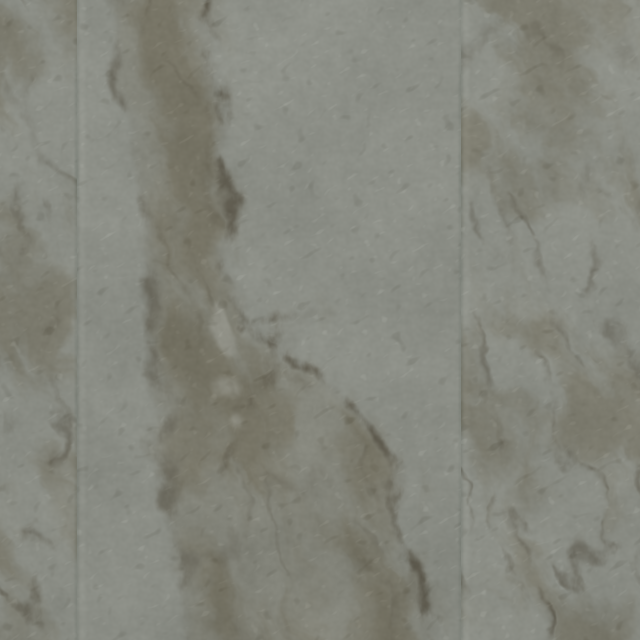
This texture is drawn by a WebGL 2 fragment shader. Its source:

```glsl
#version 300 es
precision highp float;
// Weathered grey stone slabs with faint upright joints, a broad brown stain
// that widens downwards, broken dark veins and a fine grain. Everything is
// built from warped gradient noise and distances to a few guide curves.

#define GREY vec3(0.553, 0.563, 0.532)
#define BROWN vec3(0.462, 0.449, 0.388)
#define DARK vec3(0.335, 0.315, 0.265)
#define PALE vec3(0.610, 0.612, 0.575)
#define SLAB_WIDTH 0.6
#define JOINT_X 0.12
#define WARP 0.065
#define LEAN 0.38
#define GRAIN 0.019
#define VEIN_DEPTH 0.72

uniform vec2 u_resolution;
out vec4 fragColor;

vec2 gradient(vec2 cell) {
    uvec2 c = uvec2(ivec2(cell) + 4096);
    uint h = c.x * 1597334677u ^ c.y * 3812015801u;
    h = (h ^ (h >> 15)) * 2246822519u;
    h ^= h >> 13;
    float angle = float(h & 65535u) * 6.2831853 / 65536.0;
    return vec2(cos(angle), sin(angle));
}

// Gradient noise, roughly -1 to 1.
float noise(vec2 p) {
    vec2 i = floor(p), f = p - i;
    vec2 u = f * f * f * (f * (f * 6.0 - 15.0) + 10.0);
    vec2 e = vec2(1.0, 0.0);
    float low = mix(dot(gradient(i), f), dot(gradient(i + e), f - e), u.x);
    float high = mix(dot(gradient(i + e.yx), f - e.yx), dot(gradient(i + 1.0), f - 1.0), u.x);
    return 1.4 * mix(low, high, u.y);
}

float fbm(vec2 p) {
    float sum = 0.0, amp = 0.5;
    for (int k = 0; k < 5; k++) {
        sum += amp * noise(p);
        p = mat2(1.6, 1.2, -1.2, 1.6) * p + 7.3;
        amp *= 0.5;
    }
    return sum;
}

float segmentDistance(vec2 p, vec2 a, vec2 b) {
    vec2 d = b - a;
    return length(p - a - d * clamp(dot(p - a, d) / dot(d, d), 0.0, 1.0));
}

float line(float d, float width) {
    return 1.0 - smoothstep(0.0, width, abs(d));
}

void main() {
    vec2 p = gl_FragCoord.xy / u_resolution;

    // Each slab gets its own piece of noise.
    float slab = floor((p.x - JOINT_X) / SLAB_WIDTH);
    float side = min(abs(slab), 1.0);
    vec2 q = p + slab * vec2(3.7, 9.1);
    vec2 warp = vec2(fbm(q * 7.0), fbm(q * 7.0 + 17.3));
    vec2 w = p + WARP * warp;
    vec2 v = q + WARP * warp;
    vec2 leaning = vec2(v.x + LEAN * v.y, v.y);

    // Main stain between two leaning edges.
    float leftEdge = 0.18 + 0.12 * (1.0 - p.y);
    float rightEdge = 0.33 + 0.10 * (1.0 - p.y) + 0.23 * (1.0 - smoothstep(0.22, 0.56, p.y));
    float fromLeft = w.x - leftEdge, fromRight = rightEdge - w.x;
    float inside = smoothstep(-0.02, 0.03, fromLeft) * smoothstep(-0.012, 0.035, fromRight);
    float blotch = smoothstep(-0.28, 0.3, fbm(leaning * vec2(9.0, 3.5)));
    float stain = inside * (1.0 - side) * mix(0.3, 1.0, blotch);

    // Cloudy stains on the neighbouring slabs.
    float cloud = smoothstep(-0.08, 0.35, fbm(leaning * vec2(7.0, 4.5) + 31.0));
    stain += side * 0.72 * cloud;

    // Broken veins: stain edges, a slanting fork, and streaks on the sides.
    float broken = smoothstep(-0.12, 0.32, fbm(q * vec2(16.0, 10.0) + 5.0));
    float fork = segmentDistance(w, vec2(0.475, 0.5), vec2(0.30, 0.24));
    float crest = segmentDistance(w, vec2(0.40, 0.48), vec2(0.49, 0.50));
    float vein = max(line(fromLeft, 0.019) * 0.65, line(fromRight, 0.017));
    vein = max(vein, max(line(fork, 0.016) * 0.8, line(crest, 0.016)));
    vein *= (1.0 - side) * mix(0.12, 1.0, broken);
    float streak = line(noise(leaning * vec2(13.0, 4.0) + 11.0), 0.16);
    float streakArea = side * (1.0 - 0.65 * p.y) + 0.35 * inside;
    vein = max(vein, streak * streakArea * broken * 0.75);
    float halo = (1.0 - side) * max(line(fromRight, 0.05), line(fork, 0.06));
    stain = clamp(stain + 0.35 * halo * broken, 0.0, 1.0);

    vec3 color = mix(GREY, BROWN, stain * 0.88);
    color = mix(color, DARK, vein * VEIN_DEPTH);

    // Pale nodules beside the fork.
    float nodule = 1.0 - smoothstep(0.012, 0.035, segmentDistance(w, vec2(0.36, 0.52), vec2(0.34, 0.36)));
    nodule *= smoothstep(-0.1, 0.3, noise(q * vec2(24.0, 17.0) + 2.0));
    color = mix(color, PALE, nodule * 0.65);

    // Soft mottling, grain, small pits and pale flecks.
    float grain = 0.6 * noise(q * vec2(75.0, 95.0)) + 0.4 * noise(q * 150.0 + 40.0);
    color += GRAIN * grain + 0.045 * fbm(q * 5.0 + 60.0) + 0.022 * fbm(q * 24.0);
    vec2 tilted = mat2(0.87, -0.5, 0.5, 0.87) * q;
    float pit = smoothstep(0.42, 0.8, noise(tilted * vec2(38.0, 62.0) + 8.0));
    float fleck = smoothstep(0.42, 0.85, noise(tilted * vec2(55.0, 100.0) + 90.0));
    color += 0.035 * fleck - 0.04 * pit * vec3(0.95, 1.0, 1.05);

    // Joints: a thin shadow with a faint lit rim, and darker towards the foot.
    float joint = (fract((p.x - JOINT_X) / SLAB_WIDTH + 0.5) - 0.5) * SLAB_WIDTH;
    float wear = 0.6 + 0.5 * noise(vec2(2.0, p.y * 9.0));
    color -= 0.055 * wear * line(joint, 0.006) * vec3(1.1, 0.95, 0.95);
    color += 0.018 * line(joint - 0.009, 0.008);
    color -= 0.018 * (1.0 - p.y);

    fragColor = vec4(clamp(color, 0.0, 1.0), 1.0);
}
```
